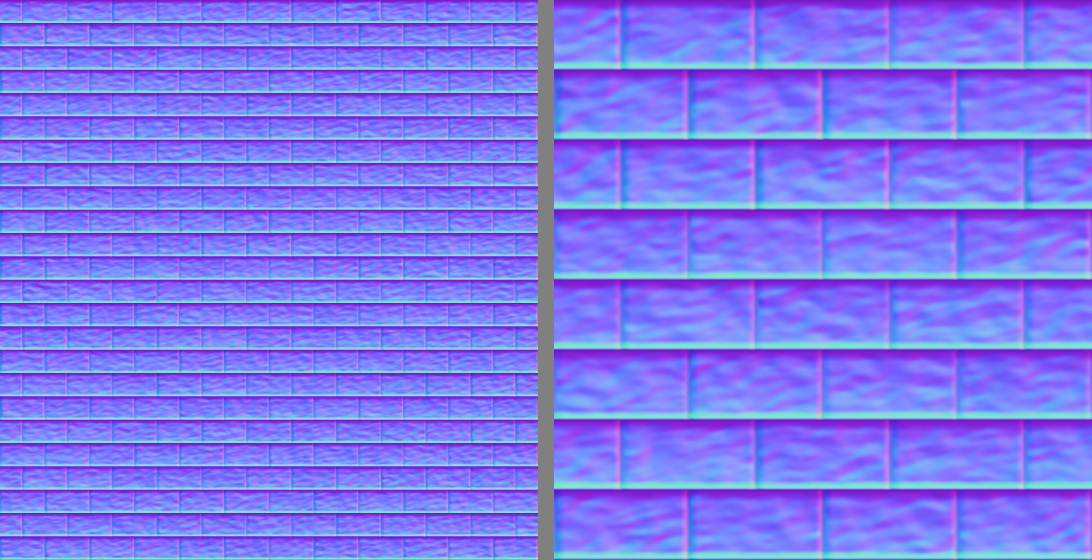
Left: the whole. Right: its middle third, enlarged.
Reproduce this texture map procedurally as a Shadertoy shader.

```glsl
// Integer hash, three values from 0 to 1
vec3 hash3(ivec3 cell) {
    uvec3 v = uvec3(cell) * 1664525u + 1013904223u;
    v.x += v.y * v.z; v.y += v.z * v.x; v.z += v.x * v.y;
    v ^= v >> 16u;
    v.x += v.y * v.z; v.y += v.z * v.x; v.z += v.x * v.y;
    return vec3(v >> 8u) / 16777216.0;
}

float gradientDot(ivec2 corner, vec2 offset, int seed) {
    return dot(hash3(ivec3(corner, seed)).xy * 2.0 - 1.0, offset);
}

float gradientNoise(vec2 p, int seed) {
    ivec2 i = ivec2(floor(p));
    vec2 f = fract(p);
    vec2 w = f * f * f * (f * (f * 6.0 - 15.0) + 10.0);
    float low = mix(gradientDot(i, f, seed),
                    gradientDot(i + ivec2(1, 0), f - vec2(1, 0), seed), w.x);
    float high = mix(gradientDot(i + ivec2(0, 1), f - vec2(0, 1), seed),
                     gradientDot(i + ivec2(1, 1), f - vec2(1, 1), seed), w.x);
    return mix(low, high, w.y);
}

// Rough stone: soft ripples that climb to the right, over broad swells
float stoneHeight(vec2 p, int seed) {
    vec2 s = vec2(p.x + 0.4 * p.y, p.y - 0.24 * p.x) * vec2(2.3, 4.8);
    s.y += 0.4 * gradientNoise(p * 2.0, seed + 7);
    return 0.056 * gradientNoise(s, seed)
         + 0.011 * gradientNoise(s * 1.9 + 3.7, seed + 13)
         + 0.05 * gradientNoise(p * vec2(1.1, 1.6) + 0.4, seed + 19);
}

void mainImage(out vec4 fragColor, in vec2 fragCoord) {
    // Running bond: 12 bricks across, 24 rows, odd rows shifted by half
    vec2 grid = fragCoord / iResolution.xy * vec2(12.0, 24.0);
    float row = floor(grid.y);
    grid.x += 0.5 * mod(row, 2.0);
    vec2 f = fract(grid);
    int column = int(mod(floor(grid.x), 12.0));
    int seed = (int(row) * 12 + column) * 31;
    vec3 variation = hash3(ivec3(column, int(row), 5));

    // Surface slope within one brick, in units of the row height
    vec2 p = f * vec2(1.92, 1.0);
    float e = 0.03;
    vec2 rough = vec2(
        stoneHeight(p + vec2(e, 0.0), seed) - stoneHeight(p - vec2(e, 0.0), seed),
        stoneHeight(p + vec2(0.0, e), seed) - stoneHeight(p - vec2(0.0, e), seed));
    rough = rough / (2.0 * e) + (variation.xy - 0.5) * vec2(0.06, 0.08);

    // Fade the roughness into the joints
    vec2 inside = smoothstep(vec2(0.0), vec2(0.04, 0.1), f)
                * smoothstep(vec2(0.0), vec2(0.04, 0.1), 1.0 - f);
    vec2 slope = rough * inside.x * inside.y;

    // Bevels at the left and right ends
    float left = smoothstep(0.0, 0.015, f.x) * (1.0 - smoothstep(0.01, 0.085, f.x));
    float right = smoothstep(0.935, 0.98, f.x) * (1.0 - smoothstep(0.98, 1.0, f.x));
    slope.x += (0.4 + 0.5 * variation.z) * (0.7 * right - 0.75 * left);

    // Steep lower lip, rounded upper shoulder
    float lip = 1.3 * (1.0 - smoothstep(0.03, 0.15, f.y))
              + 0.14 * (1.0 - smoothstep(0.1, 0.55, f.y));
    float shoulder = -0.2 * smoothstep(0.3, 0.85, f.y)
                   - 1.05 * smoothstep(0.81, 1.0, f.y);
    slope.y += mix(-1.25, lip + shoulder, smoothstep(-0.02, 0.05, f.y));

    // Encode the normal, slightly darker in the joints
    vec3 color = 0.5 + 0.5 * normalize(vec3(slope, 1.0));
    vec2 edge = min(f, 1.0 - f);
    float joint = max(1.0 - smoothstep(0.0, 0.018, edge.x),
                      1.0 - smoothstep(0.0, 0.04, edge.y));
    fragColor = vec4(color * (1.0 - 0.08 * joint), 1.0);
}
```
